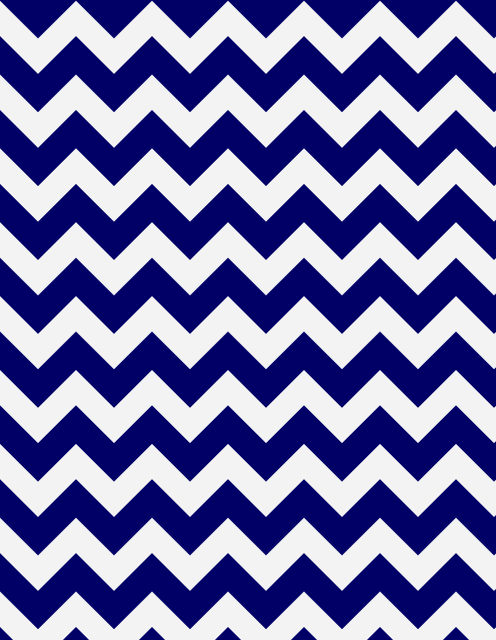
Give the GLSL for this pattern, as a WebGL 1 fragment shader.

```glsl
precision highp float;
// Horizontal chevron stripes: off-white zigzag bands on navy.

uniform vec2 u_resolution;

// Lengths are fractions of the canvas height.
const vec3 NAVY = vec3(0.0, 0.0, 0.4);
const vec3 OFF_WHITE = vec3(0.953);
const float ZIGZAG_WIDTH = 0.11875;   // distance between neighbouring peaks
const float ZIGZAG_HEIGHT = 0.0591;   // drop from peak to valley
const float STRIPE_PERIOD = 0.1154;   // one white band plus one navy band
const float WHITE_THICKNESS = 0.0554; // vertical thickness of a white band
const float TOP_OFFSET = 0.001;       // first white peak below the top edge

// Triangle wave: 0 at each peak, 1 at each valley.
float triangleWave(float x) {
  return 1.0 - abs(2.0 * fract(x) - 1.0);
}

// Signed distance to the nearest white band, negative inside.
float chevronDistance(vec2 p) {
  float depth = p.y - TOP_OFFSET - ZIGZAG_HEIGHT * triangleWave(p.x / ZIGZAG_WIDTH);
  float fromCenter = mod(depth - 0.5 * WHITE_THICKNESS + 0.5 * STRIPE_PERIOD, STRIPE_PERIOD)
                   - 0.5 * STRIPE_PERIOD;
  float slope = 2.0 * ZIGZAG_HEIGHT / ZIGZAG_WIDTH;
  return (abs(fromCenter) - 0.5 * WHITE_THICKNESS) / sqrt(1.0 + slope * slope);
}

void main() {
  // Measure downward from the top-left corner.
  vec2 p = vec2(gl_FragCoord.x, u_resolution.y - gl_FragCoord.y) / u_resolution.y;
  float pixel = 1.0 / u_resolution.y;

  // Blend across one pixel at the edges.
  float white = clamp(0.5 - chevronDistance(p) / pixel, 0.0, 1.0);
  gl_FragColor = vec4(mix(NAVY, OFF_WHITE, white), 1.0);
}
```
